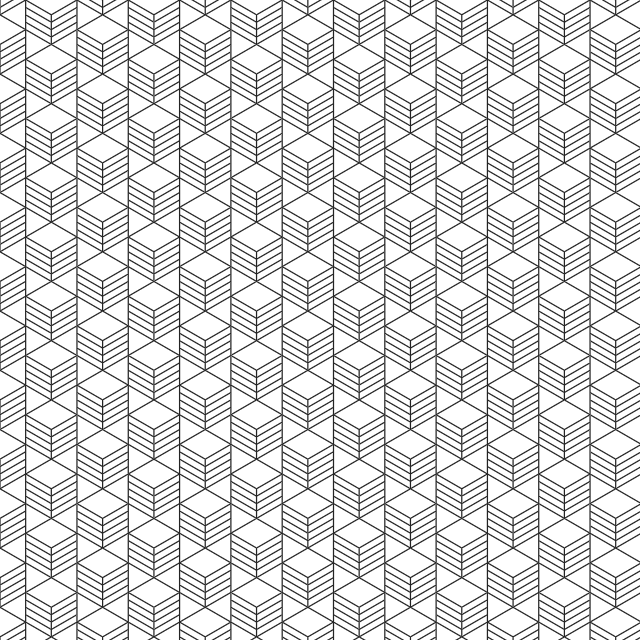
A three.js fragment shader for this pattern:

```glsl
// Outlined isometric cubes in staggered columns, with striped side faces.
varying vec2 vUv;

const float SQRT3 = 1.7320508;

// Distance to the nearest outline; cube edges have length 1.
float cubeLines(vec2 p) {
  // Columns one hexagon wide, every other one shifted by half a period
  float column = floor(p.x / SQRT3 + 0.5);
  float x = abs(p.x - column * SQRT3);
  float y = mod(p.y - column - 0.5, 2.0) - 1.5;
  float slope = x / SQRT3;

  // Chevrons: four bands across the two side faces
  float depth = mod(y - slope - 0.5, 2.0) - 1.5;
  float band = clamp(floor(depth * 4.0 + 0.5) / 4.0, -1.0, 0.0);
  float chevrons = abs(depth - band) * SQRT3 / 2.0;

  // Upper edges of the top face
  float roof = abs(mod(y + slope, 2.0) - 1.0) * SQRT3 / 2.0;

  // Front vertical edge and the column borders
  float spine = max(x, abs(y + 0.5) - 0.5);
  float border = SQRT3 / 2.0 - x;

  return min(min(chevrons, roof), min(spine, border));
}

void main() {
  vec2 p = vUv * 21.605 - vec2(0.0, 0.105);
  float pixel = fwidth(p.y);
  float ink = clamp((0.021 - cubeLines(p)) / pixel + 0.5, 0.0, 1.0);
  gl_FragColor = vec4(mix(vec3(1.0), vec3(0.14), ink), 1.0);
}
```
